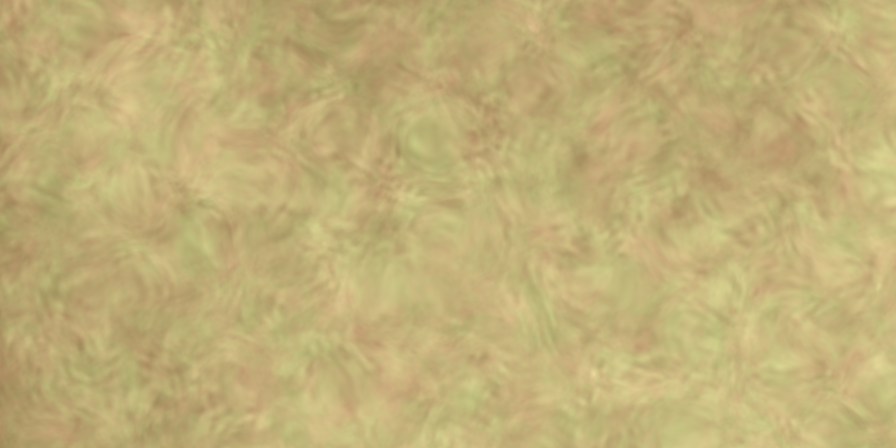
A WebGL 1 fragment shader for this texture:

```glsl
precision highp float;
// Aged parchment: soft broad blotches under a fine mottle of short brushy fibres.
// Layers of value noise set a tone between a dark and a light tan; separate
// noise drifts the hue between green and rose, and the left and top are stained.

uniform vec2 u_resolution;

const vec3 DARK_TAN = vec3(0.67, 0.58, 0.39);
const vec3 LIGHT_TAN = vec3(0.80, 0.74, 0.51);
const vec3 HUE_AXIS = vec3(1.0, -0.75, 0.25);   // towards rose, away from green

const float BASE_TONE = 0.70;
const float BLOTCH_SCALE = 2.3;
const float BLOTCH_STRENGTH = 0.62;
const float MOTTLE_SCALE = 17.0;
const float MOTTLE_STRENGTH = 0.46;
const float FIBRE_STRENGTH = 0.50;
const vec2 FIBRE_SCALE = vec2(26.0, 70.0);
const float HUE_SCALE = 13.0;
const float HUE_STRENGTH = 0.036;
const float WARP_SCALE = 9.0;
const float WARP_AMOUNT = 0.05;
const float LEFT_STAIN = 0.45;
const float TOP_STAIN = 0.25;
const int FIBRE_DIRECTIONS = 4;

float hash(vec2 p) {
  return fract(sin(dot(p, vec2(127.1, 311.7))) * 43758.5453);
}

// Smooth value noise, centred on zero
float noise(vec2 p) {
  vec2 cell = floor(p);
  vec2 f = fract(p);
  f = f * f * (3.0 - 2.0 * f);
  float low = mix(hash(cell), hash(cell + vec2(1.0, 0.0)), f.x);
  float high = mix(hash(cell + vec2(0.0, 1.0)), hash(cell + 1.0), f.x);
  return mix(low, high, f.y) - 0.5;
}

mat2 rotation(float angle) {
  float c = cos(angle);
  float s = sin(angle);
  return mat2(c, s, -s, c);
}

// Four octaves, each turned to hide the lattice
float fractalNoise(vec2 p, float gain) {
  float sum = 0.0;
  float amplitude = 1.0;
  for (int i = 0; i < 4; i++) {
    sum += amplitude * noise(p);
    p = rotation(0.65) * p * 1.9 + 17.3;
    amplitude *= gain;
  }
  return sum;
}

// Stretched grains in several directions, each showing in its own patches
float fibres(vec2 p) {
  float sum = 0.0;
  for (int i = 0; i < FIBRE_DIRECTIONS; i++) {
    float k = float(i);
    vec2 q = rotation(0.4 + k * 3.14159 / float(FIBRE_DIRECTIONS)) * p;
    float patchMask = smoothstep(-0.15, 0.3, noise(p * 11.0 + k * 31.7));
    sum += patchMask * noise(q * FIBRE_SCALE + k * 53.1);
  }
  return sum;
}

void main() {
  vec2 p = gl_FragCoord.xy / u_resolution.y;
  vec2 uv = gl_FragCoord.xy / u_resolution;

  // Gentle warp makes the grains curl
  vec2 warp = vec2(noise(p * WARP_SCALE + 4.7), noise(p * WARP_SCALE + 61.3));
  vec2 q = p + WARP_AMOUNT * warp;

  // Tone from broad to fine
  float tone = BASE_TONE;
  tone += BLOTCH_STRENGTH * fractalNoise(p * BLOTCH_SCALE + 8.2, 0.6);
  tone += MOTTLE_STRENGTH * fractalNoise(q * MOTTLE_SCALE + 23.9, 0.7);
  tone += FIBRE_STRENGTH * fibres(q);

  // Stained borders
  tone -= LEFT_STAIN * exp(-uv.x * 11.0);
  tone -= TOP_STAIN * exp(-(1.0 - uv.y) * 16.0);

  // Colour with hue drift
  float hue = HUE_STRENGTH * fractalNoise(q * HUE_SCALE + 91.4, 0.75);
  vec3 color = mix(DARK_TAN, LIGHT_TAN, tone) + hue * HUE_AXIS;
  gl_FragColor = vec4(clamp(color, 0.0, 1.0), 1.0);
}
```
